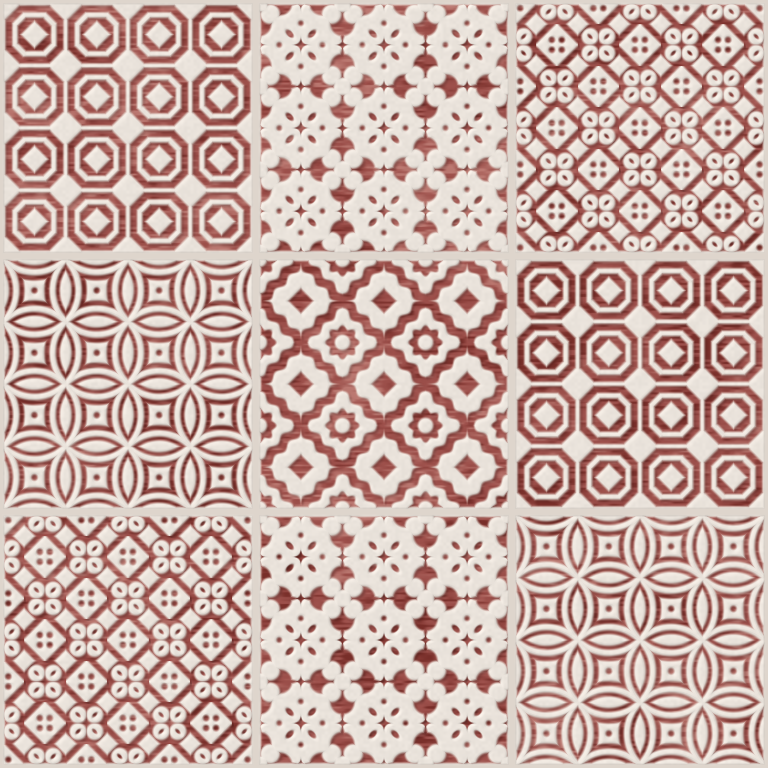
This pattern is drawn by a three.js fragment shader. Its source:

```glsl
// Three by three relief tiles with five worn red geometric motifs on ivory.
#define TILES 3.0
#define GROUT 0.026
#define EDGE 0.006
#define RELIEF 0.011
#define IVORY vec3(0.915, 0.888, 0.858)
#define JOINT vec3(0.87, 0.835, 0.80)
#define BLUSH vec3(0.78, 0.67, 0.63)
#define ROSE vec3(0.73, 0.47, 0.44)
#define BRICK vec3(0.61, 0.31, 0.29)
#define OXBLOOD vec3(0.47, 0.18, 0.16)

varying vec2 vUv;

float hash(vec2 p) {
  p = fract(p * vec2(0.1031, 0.1137));
  p += dot(p, p.yx + 33.33);
  return fract((p.x + p.y) * p.x * 7.31);
}

float noise(vec2 p) {
  vec2 i = floor(p), f = fract(p);
  f = f * f * (3.0 - 2.0 * f);
  return mix(mix(hash(i), hash(i + vec2(1, 0)), f.x),
             mix(hash(i + vec2(0, 1)), hash(i + 1.0), f.x), f.y);
}

// Folds a cell into the eighth where x >= y >= 0.
vec2 foldEighth(vec2 q) {
  q = abs(q);
  return vec2(max(q.x, q.y), min(q.x, q.y));
}

float band(float d, float centre, float halfWidth) { return abs(d - centre) - halfWidth; }

float star(vec2 p, float size) {
  p = sqrt(abs(p));
  return 0.6 * ((p.x + p.y) * (p.x + p.y) - size);
}

// Motifs: signed distance in cell units, negative where glazed red.
float octagons(vec2 q) {
  vec2 a = foldEighth(q);
  float oct = max(a.x, 0.66 * (a.x + a.y));
  float core = max(oct - 0.27, 0.707 * (0.215 - a.x - a.y));
  return min(band(oct, 0.41, 0.058), core);
}

float blossoms(vec2 q) {
  vec2 a = foldEighth(q);
  float bulb = length(a - vec2(0.25, 0.0)) - 0.145;
  float spike = max(a.y - 0.35 * (0.47 - a.x), 0.2 - a.x);
  float d = max(min(bulb, spike), 0.115 - length(a - 0.13));
  d = min(d, star(a - vec2(0.5, 0.0), 0.09));
  // Small star, leaves and dots between the blossoms.
  vec2 c = 0.5 - a;
  vec2 leaf = 0.707 * vec2(c.x + c.y, c.x - c.y) - vec2(0.19, 0.0);
  d = min(d, star(c, 0.11));
  d = min(d, length(leaf * vec2(1.0, 1.8)) - 0.06);
  return min(d, length(c - vec2(0.0, 0.26)) - 0.032);
}

float trellis(vec2 q) {
  vec2 cell = floor(q + 0.5);
  vec2 a = abs(q - cell);
  float m = 1.0 - a.x - a.y;
  if (mod(cell.x + cell.y, 2.0) < 0.5)
    return min(0.707 * band(m, 0.37, 0.11), length(a - 0.12) - 0.075);
  vec2 slit = vec2(a.x + a.y - 0.4, 1.9 * (a.x - a.y));
  float petals = 0.2 - length(a - 0.2);
  return min(max(0.707 * (0.26 - m), petals), 0.707 * length(slit) - 0.075);
}

float circles(vec2 q) {
  float e = length(foldEighth(q) - vec2(1.0, 0.0)) - 0.707;
  float frame = band(e, 0.092, 0.043);
  float lens = band(e, -0.082, 0.034);
  return min(min(frame, lens), length(q) - 0.05);
}

float lattice(vec2 q) {
  vec2 a = abs(q), c = 0.5 - a;
  float across = 0.707 * (a.x + a.y - 0.5);
  float ripple = 0.024 * cos(18.85 * (a.x - a.y));
  float ribbon = abs(across + ripple) - 0.062;
  float r = length(c);
  float scallop = 0.185 + 0.02 * cos(8.0 * atan(c.y, c.x + 0.0001));
  float rosette = max(r - scallop, 0.09 - r);
  return min(min(ribbon, rosette), 0.707 * (a.x + a.y - 0.15));
}

float motif(vec2 u, float kind) {
  vec2 quarter = fract(u * 4.0) - 0.5;
  if (kind < 0.5) return octagons(quarter) / 4.0;
  if (kind < 1.5) return blossoms(fract(u * 3.0 + 0.5) - 0.5) / 3.0;
  if (kind < 2.5) return trellis(u * 6.0) / 6.0;
  if (kind < 3.5) return circles(quarter) / 4.0;
  return lattice(fract(u * 3.0) - 0.5) / 3.0;
}

void main() {
  vec2 tile = floor(vUv * TILES);
  vec2 u = (fract(vUv * TILES) - 0.5) / (1.0 - GROUT) + 0.5;
  float n = tile.x + 3.0 * (2.0 - tile.y);
  float kind = n < 5.5 ? mod(n, 5.0) : (n < 7.5 ? 8.0 - n : 3.0);
  float rim = 0.5 - max(abs(u.x - 0.5), abs(u.y - 0.5));
  float d = max(motif(u, kind), 0.006 - rim);

  // Brushed, unevenly worn glaze.
  float streak = noise(vUv * vec2(75.0, 330.0));
  float cloud = noise(vUv * vec2(11.0, 15.0) + 7.0);
  float wear = 0.5 * streak + 0.4 * cloud + 0.2 * hash(tile + 3.0) - 0.05;
  vec3 glaze = mix(OXBLOOD, BRICK, smoothstep(0.15, 0.5, wear));
  glaze = mix(glaze, ROSE, smoothstep(0.5, 0.85, wear));
  glaze = mix(glaze, BLUSH, 0.35 * smoothstep(-0.01, 0.0, d));
  vec3 col = mix(glaze, IVORY, smoothstep(-EDGE, EDGE, d));

  // Raised ivory, lit from the upper left.
  float lit = motif(u + RELIEF * vec2(-0.7, 0.7), kind);
  float slope = smoothstep(-0.012, 0.014, d) - smoothstep(-0.012, 0.014, lit);
  col *= 1.0 + 0.08 * max(slope, 0.0) + 0.28 * min(slope, 0.0);
  col *= 0.985 + 0.03 * noise(vUv * 240.0);

  // Soft tile edge and grout joint.
  col *= 1.0 - 0.09 * (1.0 - smoothstep(0.0, 0.008, abs(rim)));
  col = mix(JOINT, col, smoothstep(-EDGE, EDGE, rim));
  gl_FragColor = vec4(col, 1.0);
}
```
